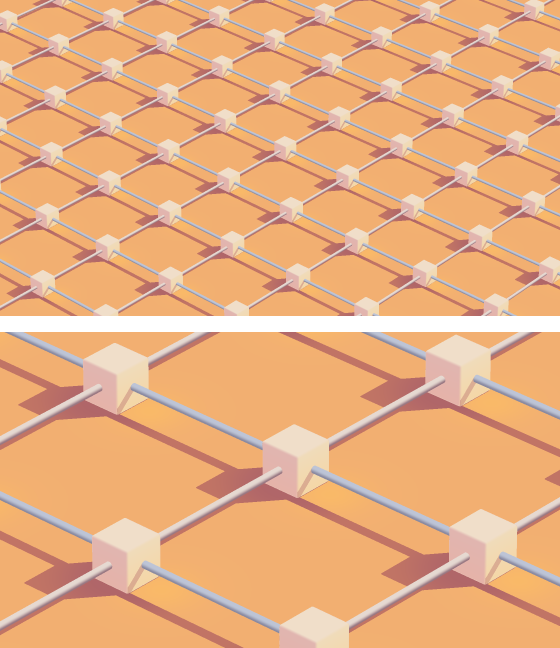
Top, the full canvas; bottom, a detail of the centre.
Write a WebGL 1 fragment shader that draws this pattern.

```glsl
precision highp float;
// Perspective grid of pale cubes joined by metal rods, casting long shadows on an orange floor.

uniform vec2 u_resolution;

// Geometry, in grid cells
const float CUBE_HALF = 0.0975;
const float CUBE_ROUND = 0.010;
const float ROD_RADIUS = 0.0155;

// Camera and sun
const float YAW = 0.834;
const float PITCH = 0.534;
const float DISTANCE = 28.3;
const float FOCAL = 7.547;
const vec2 VIEW_SHIFT = vec2(0.608, 0.260);
const vec3 SUN = vec3(1.12, -0.92, 1.0);

// Palette
const vec3 FLOOR_COLOR = vec3(0.950, 0.688, 0.445);
const vec3 FLOOR_GLOW = vec3(0.985, 0.735, 0.400);
const vec3 SHADOW_COLOR = vec3(0.755, 0.455, 0.395);
const vec3 SHADOW_CORE = vec3(0.690, 0.400, 0.410);
const vec3 CUBE_TOP = vec3(0.940, 0.870, 0.790);
const vec3 CUBE_LIT = vec3(0.950, 0.850, 0.690);
const vec3 CUBE_SHADE = vec3(0.880, 0.710, 0.690);
const vec3 CUBE_TINT = vec3(0.900, 0.800, 0.850);
const vec3 ROD_WARM_LIGHT = vec3(0.900, 0.850, 0.820);
const vec3 ROD_WARM_DARK = vec3(0.600, 0.470, 0.510);
const vec3 ROD_COOL_LIGHT = vec3(0.740, 0.770, 0.840);
const vec3 ROD_COOL_DARK = vec3(0.540, 0.540, 0.630);

const float HIT = 0.001;
const int AA = 3;

// Offset from the nearest cube centre
vec2 cellOffset(vec2 p) {
  return fract(p + 0.5) - 0.5;
}

float cubeDistance(vec3 p) {
  vec3 d = abs(p) - (CUBE_HALF - CUBE_ROUND);
  return length(max(d, 0.0)) + min(max(d.x, max(d.y, d.z)), 0.0) - CUBE_ROUND;
}

// Distances to the cube, the rod along x and the rod along y
vec3 partDistances(vec3 p) {
  vec3 q = vec3(cellOffset(p.xy), p.z);
  return vec3(cubeDistance(q), length(q.yz) - ROD_RADIUS, length(q.xz) - ROD_RADIUS);
}

float sceneDistance(vec3 p) {
  vec3 d = partDistances(p);
  return min(d.x, min(d.y, d.z));
}

// 1 in sunlight, 0 where a cube or rod blocks the sun
float sunlight(vec3 p) {
  vec3 dir = normalize(SUN);
  float t = 0.004;
  for (int i = 0; i < 32; i++) {
    vec3 s = p + dir * t;
    if (s.z > CUBE_HALF + HIT) break;
    float d = sceneDistance(s);
    if (d < HIT) return 0.0;
    t += max(d, 0.002);
  }
  return 1.0;
}

vec3 shadeFloor(vec3 p) {
  vec2 q = cellOffset(p.xy);
  vec2 g = q - vec2(0.02, -0.17);
  vec3 lit = mix(FLOOR_COLOR, FLOOR_GLOW, 0.8 * exp(-dot(g, g) * 40.0));
  vec3 dark = mix(SHADOW_COLOR, SHADOW_CORE, 1.0 - smoothstep(0.12, 0.38, length(q)));
  return mix(dark, lit, sunlight(p + vec3(0.0, 0.0, 0.003)));
}

vec3 shadeCube(vec3 p) {
  vec3 q = vec3(cellOffset(p.xy), p.z);
  vec3 n = normalize(sign(q) * max(abs(q) - (CUBE_HALF - CUBE_ROUND), 0.0) + 1e-6);
  vec3 w = n * n;
  float low = 0.5 - 0.5 * q.z / CUBE_HALF;
  vec3 shade = CUBE_SHADE + low * vec3(0.02, -0.01, -0.03);
  vec3 lit = CUBE_LIT + (low - 0.5) * vec3(0.02, -0.02, -0.08);
  float sun = n.x < -0.7 ? 1.0 : sunlight(p + n * 0.004);
  return (shade * w.x + lit * w.y + CUBE_TOP * w.z) * mix(CUBE_TINT, vec3(1.0), sun);
}

vec3 shadeRod(vec3 p, bool alongX) {
  float facing = smoothstep(-0.3, 0.9, p.z / ROD_RADIUS);
  return alongX ? mix(ROD_WARM_DARK, ROD_WARM_LIGHT, facing)
                : mix(ROD_COOL_DARK, ROD_COOL_LIGHT, facing);
}

// March only through the thin layer that holds the cubes and rods
vec3 trace(vec3 origin, vec3 dir) {
  float t = (CUBE_HALF - origin.z) / dir.z;
  float floorT = (-CUBE_HALF - origin.z) / dir.z;
  for (int i = 0; i < 48; i++) {
    vec3 p = origin + dir * t;
    vec3 d = partDistances(p);
    float nearest = min(d.x, min(d.y, d.z));
    if (nearest < HIT) return d.x <= min(d.y, d.z) ? shadeCube(p) : shadeRod(p, d.y < d.z);
    t += nearest;
    if (t > floorT) break;
  }
  return shadeFloor(origin + dir * floorT);
}

void main() {
  vec3 right = vec3(cos(YAW), -sin(YAW), 0.0);
  vec3 ahead = vec3(vec2(sin(YAW), cos(YAW)) * cos(PITCH), -sin(PITCH));
  vec3 up = cross(right, ahead);
  vec3 eye = right * VIEW_SHIFT.x + up * VIEW_SHIFT.y - ahead * DISTANCE;

  // Average a small grid of samples to smooth the edges
  vec3 color = vec3(0.0);
  for (int j = 0; j < AA; j++) {
    for (int i = 0; i < AA; i++) {
      vec2 jitter = (vec2(float(i), float(j)) + 0.5) / float(AA) - 0.5;
      vec2 uv = (gl_FragCoord.xy + jitter - 0.5 * u_resolution) / u_resolution.y;
      color += trace(eye, normalize(right * uv.x + up * uv.y + ahead * FOCAL));
    }
  }
  gl_FragColor = vec4(color / float(AA * AA), 1.0);
}
```
